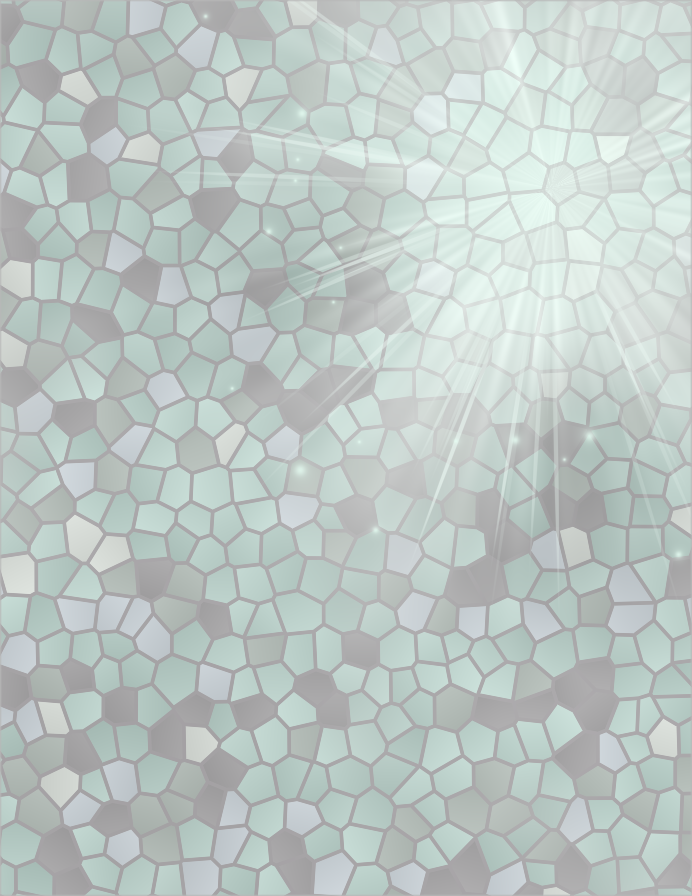
Give the GLSL for this background, as a Shadertoy shader.

```glsl
// Pale mint mosaic lit by a burst of light in the upper right.
// Jittered Voronoi tiles with grey grout, veiled by soft noise and angular
// shadows, then overlaid with thin tapered rays and small glowing sparks.

const float TAU = 6.2831853;
const float TILES = 27.0; // tile rows per canvas height

float hash(vec2 p) {
    return fract(sin(dot(p, vec2(127.1, 311.7))) * 43758.5453);
}

float noise(vec2 p) {
    vec2 i = floor(p), f = fract(p);
    f = f * f * (3.0 - 2.0 * f);
    return mix(mix(hash(i), hash(i + vec2(1, 0)), f.x),
               mix(hash(i + vec2(0, 1)), hash(i + vec2(1, 1)), f.x), f.y);
}

// Tile centre: staggered rows with random jitter
vec2 tileCentre(vec2 id) {
    vec2 jitter = vec2(hash(id), hash(id + 57.3)) - 0.5;
    return id + 0.5 + vec2(0.5 * mod(id.y, 2.0) - 0.25, 0.0) + 0.72 * jitter;
}

// Distance to the nearest tile border; also returns tile id and offset
float mosaic(vec2 p, out vec2 tile, out vec2 offset) {
    vec2 base = floor(p);
    float nearest = 1e3;
    for (int y = -2; y <= 2; y++)
    for (int x = -2; x <= 2; x++) {
        vec2 id = base + vec2(x, y);
        vec2 d = tileCentre(id) - p;
        if (dot(d, d) < nearest) {
            nearest = dot(d, d);
            tile = id;
            offset = d;
        }
    }
    float border = 1e3;
    for (int y = -2; y <= 2; y++)
    for (int x = -2; x <= 2; x++) {
        vec2 id = tile + vec2(x, y);
        vec2 d = tileCentre(id) - p;
        if (id != tile)
            border = min(border, dot(0.5 * (offset + d), normalize(d - offset)));
    }
    return border;
}

vec3 tileColour(vec2 id, vec2 offset) {
    float kind = hash(id + 11.7);
    vec3 c = mix(vec3(0.69, 0.775, 0.75), vec3(0.77, 0.855, 0.83), hash(id + 23.1));
    if (kind < 0.13) c = vec3(0.66, 0.655, 0.66);
    else if (kind < 0.27) c = vec3(0.70, 0.735, 0.715);
    else if (kind < 0.36) c = vec3(0.79, 0.82, 0.84);
    else if (kind > 0.96) c = vec3(0.84, 0.86, 0.84);
    float turn = TAU * hash(id + 5.9);
    return c + 0.045 * dot(offset, vec2(cos(turn), sin(turn)));
}

// Thin rays in loose bundles, each fading at both ends
float rays(vec2 q, float px) {
    float sum = 0.0;
    for (int i = 0; i < 35; i++) {
        vec2 seed = vec2(i, 3.7);
        float angle = 2.6 + 0.42 * float(i / 5) + 0.32 * (hash(seed) - 0.5);
        vec2 dir = vec2(cos(angle), sin(angle));
        float along = dot(q, dir);
        float across = abs(q.x * dir.y - q.y * dir.x);
        float tip = 0.24 + 0.28 * hash(seed + 8.1);
        float width = 0.0018 * (1.0 - smoothstep(0.6 * tip, tip, along)) + 0.0003;
        float body = smoothstep(0.08, 0.65 * tip, along) * (1.0 - smoothstep(0.75 * tip, tip, along));
        float strength = 0.2 + 0.8 * pow(hash(seed + 2.6), 2.0);
        sum += strength * body * (1.0 - smoothstep(width - 0.5 * px, width + px, across));
    }
    return min(sum, 1.0);
}

// Round sparks scattered along an arc about the light
float sparks(vec2 q) {
    float sum = 0.0;
    for (int i = 0; i < 16; i++) {
        vec2 seed = vec2(i, 41.3);
        float angle = 2.6 + 2.5 * (float(i) + hash(seed)) / 16.0;
        float reach = 0.22 + 0.22 * hash(seed + 6.2);
        float size = mix(0.002, 0.008, pow(hash(seed + 9.4), 2.0));
        float d = length(q - reach * vec2(cos(angle), sin(angle))) / size;
        sum += 0.65 * exp(-d * d * 1.5) + 0.3 * exp(-d * d * 0.25);
    }
    return min(sum, 1.0);
}

void mainImage(out vec4 fragColor, in vec2 fragCoord) {
    vec2 p = fragCoord / iResolution.y;
    float px = 1.0 / iResolution.y;
    vec2 q = p - vec2(0.615, 0.79);
    float r = length(q);
    vec2 dir = q / max(r, 1e-4);
    float angle = mod(atan(q.y, q.x), TAU);

    // Tiles and grout
    vec2 tile, offset;
    float border = mosaic(p * TILES, tile, offset);
    float soft = max(TILES * px, 0.03);
    float face = smoothstep(0.055 - 0.5 * soft, 0.055 + 0.6 * soft, border);
    vec3 col = mix(vec3(0.665, 0.655, 0.665), tileColour(tile, offset), face);

    // Drifting haze and shadow wedges
    float haze = smoothstep(0.35, 0.85, 0.65 * noise(p * 4.5 + 3.1) + 0.35 * noise(p * 10.0));
    col = mix(col, vec3(0.78, 0.79, 0.785), 0.6 * haze);
    vec2 wedge = (vec2(angle) - vec2(3.5, 4.82)) / vec2(0.3, 0.24);
    float shade = exp(-wedge.x * wedge.x) + exp(-wedge.y * wedge.y);
    shade *= smoothstep(0.12, 0.27, r) * (1.0 - smoothstep(0.3, 0.6, r));
    col *= 1.0 - 0.1 * shade - 0.07 * (noise(p * 5.0 + 17.0) - 0.4);

    // Broad glow with fine angular streaks
    float streak = noise(dir * 22.0) * noise(dir * 7.0 + 4.0);
    float glow = exp(-9.0 * r * r) * (0.7 + 0.7 * streak) * (1.0 - 0.55 * shade);
    col = mix(col, vec3(0.86, 0.89, 0.875), 0.55 * glow);
    col += vec3(0.09, 0.125, 0.11) * exp(-28.0 * r * r) * (0.4 + 0.6 * face);
    col += 0.13 * streak * smoothstep(0.06, 0.18, r) * exp(-10.0 * r * r);

    // Rays, sparks and a hairline frame
    col = mix(col, vec3(0.91, 0.96, 0.94), 0.7 * rays(q, px));
    col = mix(col, vec3(0.90, 0.99, 0.95), 0.85 * sparks(q));
    vec2 edge = min(p, iResolution.xy / iResolution.y - p);
    float frame = 1.0 - smoothstep(0.001, 0.001 + px, min(edge.x, edge.y));
    col = mix(col, vec3(0.72), 0.7 * frame);
    fragColor = vec4(clamp(col, 0.0, 1.0), 1.0);
}
```
